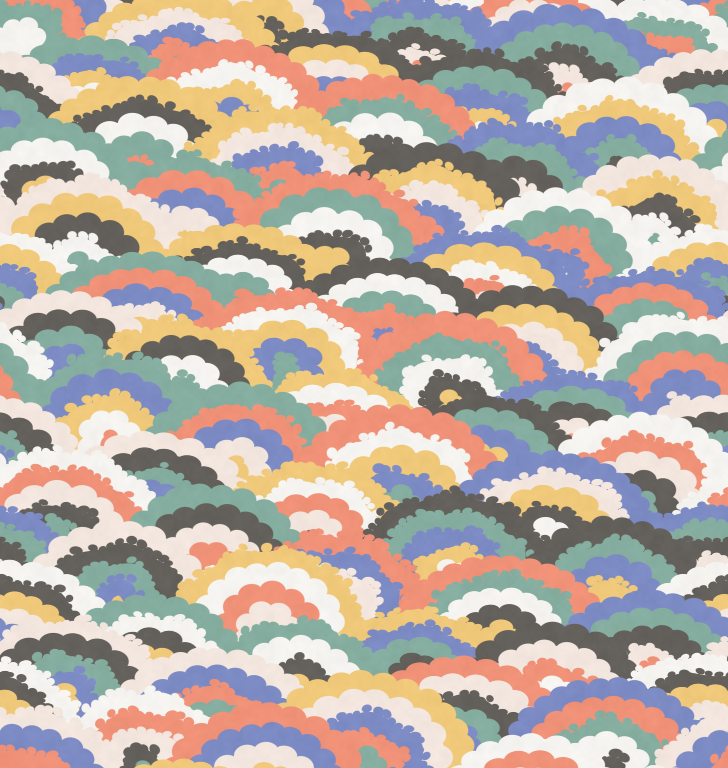
Write a Shadertoy shader that draws this pattern.

```glsl
// Overlapping cloud-like hills built of concentric coloured bands, tiling both ways.
// Staggered rows are composited front to back; each band edge is an arc joined
// with a chain of circles, either broad scallops or small ragged foliage.

const vec2  TILE       = vec2(0.95, 1.0);  // size of one repeat
const float ROWS       = 23.0;             // hill rows per repeat
const float COLS       = 3.0;              // hills per row
const float STAGGER    = 9.0 / ROWS;       // sideways shift per row, in cells
const int   BANDS      = 5;
const float BAND_WIDTH = 0.029;
const vec2  RADIUS     = vec2(0.115, 0.142); // smallest and largest hill radius
const vec2  SQUASH     = vec2(0.70, 0.90);   // hill height relative to radius
const float EDGE_REACH = 0.012;            // how far lobes stand out of an arc
const float RAGGED     = 0.45;             // share of ragged edges
const float MOTTLE     = 0.035;            // strength of the paper texture

const vec3 PALETTE[7] = vec3[7](
    vec3(0.960, 0.955, 0.940),  // white
    vec3(0.390, 0.375, 0.355),  // charcoal
    vec3(0.940, 0.785, 0.475),  // yellow
    vec3(0.950, 0.902, 0.870),  // blush
    vec3(0.490, 0.545, 0.770),  // blue
    vec3(0.940, 0.570, 0.470),  // coral
    vec3(0.520, 0.680, 0.625)); // teal

float hash(vec3 p) {
    p = fract(p * vec3(0.1031, 0.1030, 0.0973));
    p += dot(p, p.yzx + 33.33);
    return fract((p.x + p.y) * p.z);
}

// Value noise that wraps after the given number of cells
float noise(vec2 uv, float cells) {
    vec2 p = uv * cells, i = floor(p), f = fract(p);
    vec2 a = mod(i, cells), b = mod(i + 1.0, cells);
    f = f * f * (3.0 - 2.0 * f);
    return mix(mix(hash(vec3(a, cells)), hash(vec3(b.x, a.y, cells)), f.x),
               mix(hash(vec3(a.x, b.y, cells)), hash(vec3(b, cells)), f.x), f.y);
}

// Signed distance to a band edge; s runs along the arc, depth into the band
float edgeDistance(float s, float depth, float id, float band) {
    float seed = id + 100.0 * (band + 1.0);
    bool ragged = hash(vec3(seed, 1.0, 7.0)) < RAGGED;
    float spacing = ragged ? 0.0125 : mix(0.026, 0.036, hash(vec3(seed, 2.0, 7.0)));
    float phase = hash(vec3(seed, 3.0, 7.0));
    if (ragged) depth += 0.004 * sin(s * 75.0 + phase * 6.2832);

    float d = (ragged ? 0.004 : 0.003) - depth;
    float cell = floor(s / spacing + phase);
    for (float k = -1.0; k <= 1.0; k++) {
        float lobe = cell + k;
        float r1 = hash(vec3(seed, lobe, 11.0));
        float r2 = hash(vec3(seed, lobe, 23.0));
        float along = (lobe + 0.5 + (r1 - 0.5) * (ragged ? 0.5 : 0.2) - phase) * spacing;
        float radius = spacing * (ragged ? mix(0.42, 0.62, r1) : 0.64);
        float sink = ragged ? mix(-0.002, 0.010, r2) : radius - mix(0.005, 0.008, r2);
        d = min(d, length(vec2(s - along, depth - sink)) - radius);
    }
    return d;
}

// Colour and coverage of the one hill of a row that can reach point p
vec4 hill(vec2 p, float row, float pixel) {
    float wrapped = mod(row, ROWS);
    float cellWidth = TILE.x / COLS;
    float u = p.x / cellWidth - wrapped * STAGGER;
    float col = mod(floor(u), COLS);
    float id = wrapped * COLS + col;

    // Place and proportions, kept inside the cell
    float radius = mix(RADIUS.x, RADIUS.y, hash(vec3(id, 1.0, 3.0)));
    float room = 0.5 * cellWidth - radius - EDGE_REACH;
    vec2 q = vec2((fract(u) - 0.5) * cellWidth, p.y - row * TILE.y / ROWS);
    q.x += room * (2.0 * hash(vec3(id, 2.0, 3.0)) - 1.0);
    q.y += 0.012 * (hash(vec3(id, 3.0, 3.0)) - 0.5);
    q.y /= mix(SQUASH.x, SQUASH.y, hash(vec3(id, 4.0, 3.0)));

    // Dome above the base, straight sides below it
    float top = max(q.y, 0.0);
    float depth = radius - length(vec2(q.x, top));
    float angle = atan(q.x, top + 1e-5);
    float drop = sign(q.x) * max(-q.y, 0.0);

    // Steps through the palette that never put white next to blush
    float stepSize = 1.0 + floor(4.0 * hash(vec3(id, 5.0, 3.0)));
    if (stepSize > 2.0) stepSize += 2.0;
    float start = wrapped * 3.0 + col * 2.0;

    vec4 result = vec4(0.0);
    for (int i = 0; i < BANDS; i++) {
        float band = float(i);
        float inset = band * BAND_WIDTH;
        float s = angle * (radius - inset) + drop;
        float d = edgeDistance(s, depth - inset, id, band);
        float cover = smoothstep(pixel, -pixel, d);
        vec3 tint = PALETTE[int(mod(start + band * stepSize + 0.5, 7.0))];
        if (i == 0) result = vec4(tint, cover);
        else result.rgb = mix(result.rgb, tint, cover);
    }
    return result;
}

void mainImage(out vec4 fragColor, in vec2 fragCoord) {
    vec2 uv = fragCoord / iResolution.xy;
    vec2 p = uv * TILE;
    float pixel = 0.8 * TILE.y / iResolution.y;

    // Front rows first, until the point is fully covered
    vec3 color = vec3(0.0);
    float open = 1.0;
    float firstRow = floor((p.y - RADIUS.y - EDGE_REACH) * ROWS / TILE.y);
    for (float k = 0.0; k < 14.0 && open > 0.004; k++) {
        vec4 h = hill(p, firstRow + k, pixel);
        color += open * h.a * h.rgb;
        open *= 1.0 - h.a;
    }
    color += open * PALETTE[0];

    // Faint chalky paper
    float paper = 0.6 * noise(uv, 70.0) + 0.4 * noise(uv, 190.0);
    color += MOTTLE * (paper - 0.5);
    fragColor = vec4(color, 1.0);
}
```
